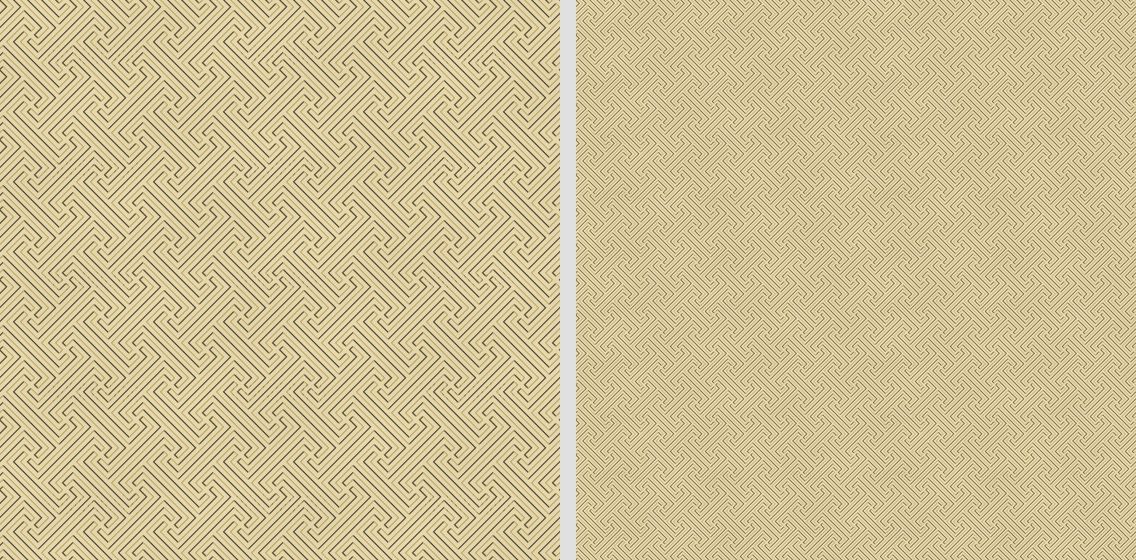
Left: one tile. Right: repeated 2 by 2.
This pattern is drawn by a three.js fragment shader. Its source:

```glsl
// Interlocking key fret turned 45 degrees: spiral crosses of alternating hand, joined by
// long bands on a square lattice. One cross is built from boxes, then folded and mirrored.
// Bands are embossed: dark lines on right-facing edges, fine ochre on left-facing ones.
#define REPEATS 8.0
#define CELL 5.0
#define BAND_HALF 0.25
#define ORIGIN vec2(0.0555, 0.0628)
#define DARK_WIDTH 0.00156
#define OCHRE_WIDTH 0.00095
#define GROUND vec3(0.90, 0.84, 0.67)
#define DARK vec3(0.08, 0.07, 0.035)
#define OCHRE vec3(0.57, 0.48, 0.19)
#define SPECK_CLUSTERS vec2(3.0, 5.0)
#define SPECK_COUNT 128.0

varying vec2 vUv;

const float TAU = 6.2831853;

// Canvas position to fret units, along the two diagonals
vec2 toFret(vec2 uv) {
  vec2 p = uv - ORIGIN;
  return REPEATS * CELL * vec2(p.x + p.y, p.y - p.x);
}

// Square-cornered distance to an axis-aligned bar
float bar(vec2 p, vec2 center, vec2 halfSize) {
  vec2 d = abs(p - center) - halfSize;
  return max(d.x, d.y);
}

// Position within a cell, mirrored in every other cell
vec2 foldCell(vec2 q) {
  vec2 id = floor(q / CELL + 0.5);
  vec2 p = q - id * CELL;
  if (mod(id.x + id.y, 2.0) > 0.5) p.x = -p.x;
  return p;
}

// Distance to the centre line of the fret: one bent arm in four turns
float fretDistance(vec2 uv) {
  vec2 p = foldCell(toFret(uv));
  float d = 10.0;
  for (int i = 0; i < 4; i++) {
    d = min(d, bar(p, vec2(0.0, -0.5), vec2(0.0, 0.5)));
    d = min(d, bar(p, vec2(1.0, -1.0), vec2(1.0, 0.0)));
    d = min(d, bar(p, vec2(2.0, 1.5), vec2(0.0, 2.5)));
    p = vec2(-p.y, p.x);
  }
  return d;
}

// Smoothed coverage of the raised band
float band(vec2 uv, float soft) {
  return clamp(0.5 + (BAND_HALF - fretDistance(uv)) / soft, 0.0, 1.0);
}

// Line along the edges that face one side (+1 right, -1 left)
float edgeLine(vec2 uv, float side, float width, float soft) {
  vec2 shift = vec2(side * width * 0.70711, 0.0);
  return max(band(uv - shift, soft) - band(uv + shift, soft), 0.0);
}

void main() {
  float pixel = max(fwidth(vUv.x), 0.00001);
  float soft = 1.15 * pixel * REPEATS * CELL * sqrt(2.0);

  // Faint uneven tone of the ground
  float tone = sin(TAU * (3.0 * vUv.x + vUv.y)) + sin(TAU * (2.0 * vUv.x - 5.0 * vUv.y));
  vec3 color = GROUND + 0.004 * tone;

  // Dark edges, a little heavier and browner at the heart of each cross
  vec2 local = foldCell(toFret(vUv));
  float heart = 1.0 - smoothstep(1.0, 1.6, max(abs(local.x), abs(local.y)));
  float dark = edgeLine(vUv, 1.0, DARK_WIDTH * (1.0 + 0.25 * heart), soft);
  float ochre = edgeLine(vUv, -1.0, OCHRE_WIDTH, soft);

  // Clusters of dark specks worn into the ochre lines
  vec2 wave = -cos(TAU * SPECK_CLUSTERS * vUv);
  float cluster = smoothstep(-0.3, 0.3, wave.x) * smoothstep(0.75, 0.95, wave.y);
  float speck = cluster * smoothstep(0.1, 0.6, sin(TAU * SPECK_COUNT * vUv.x));

  color = mix(color, mix(OCHRE, DARK, 0.8 * speck), ochre);
  color = mix(color, mix(DARK, OCHRE, 0.3 * heart), dark);
  gl_FragColor = vec4(color, 1.0);
}
```
